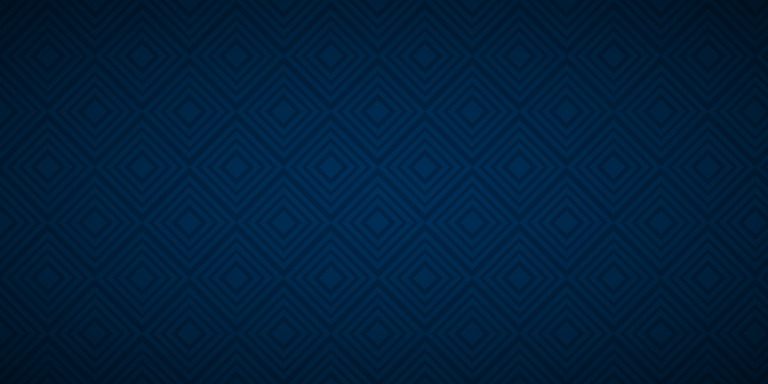
Give the GLSL for this background, as a Shadertoy shader.

```glsl
#define CELL vec2(0.2456, 0.2891)
#define ANCHOR vec2(1.107, 0.565)
#define CORE_SIZE 0.031
#define RING_START 0.047
#define RING_PERIOD 0.0295
#define RING_WIDTH 0.0175
#define LIGHT_BLUE vec3(0.0, 0.183, 0.344)
#define DARK_BLUE vec3(0.0, 0.141, 0.275)
#define CORNER_LEVEL 0.40
#define FALLOFF 1.5

// Diagonal distance to the nearest centre of a staggered lattice
float diamondDistance(vec2 p) {
    vec2 q = abs(fract((p - ANCHOR) / CELL + 0.5) - 0.5) * CELL;
    vec2 staggered = 0.5 * CELL - q;
    return min(q.x + q.y, staggered.x + staggered.y);
}

// Solid core surrounded by evenly spaced rings
float diamondMask(float d, float blur) {
    float core = 1.0 - smoothstep(-blur, blur, d - CORE_SIZE);
    float offset = mod(d - RING_START, RING_PERIOD) - 0.5 * RING_WIDTH;
    // Fold so that the distance is measured to the closest ring
    float toRing = min(abs(offset), RING_PERIOD - abs(offset));
    float ring = 1.0 - smoothstep(-blur, blur, toRing - 0.5 * RING_WIDTH);
    float outside = step(RING_START - 0.5 * (RING_PERIOD - RING_WIDTH), d);
    return max(core, ring * outside);
}

// Elliptical darkening from the middle to the corners
float vignette(vec2 uv) {
    float r = length(uv - 0.5) / length(vec2(0.5));
    return mix(1.0, CORNER_LEVEL, pow(r, FALLOFF));
}

void mainImage(out vec4 fragColor, in vec2 fragCoord) {
    vec2 p = fragCoord / iResolution.y;
    float blur = 1.0 / iResolution.y;

    float mask = diamondMask(diamondDistance(p), blur);
    vec3 color = mix(DARK_BLUE, LIGHT_BLUE, mask);
    color *= vignette(fragCoord / iResolution.xy);

    fragColor = vec4(color, 1.0);
}
```
